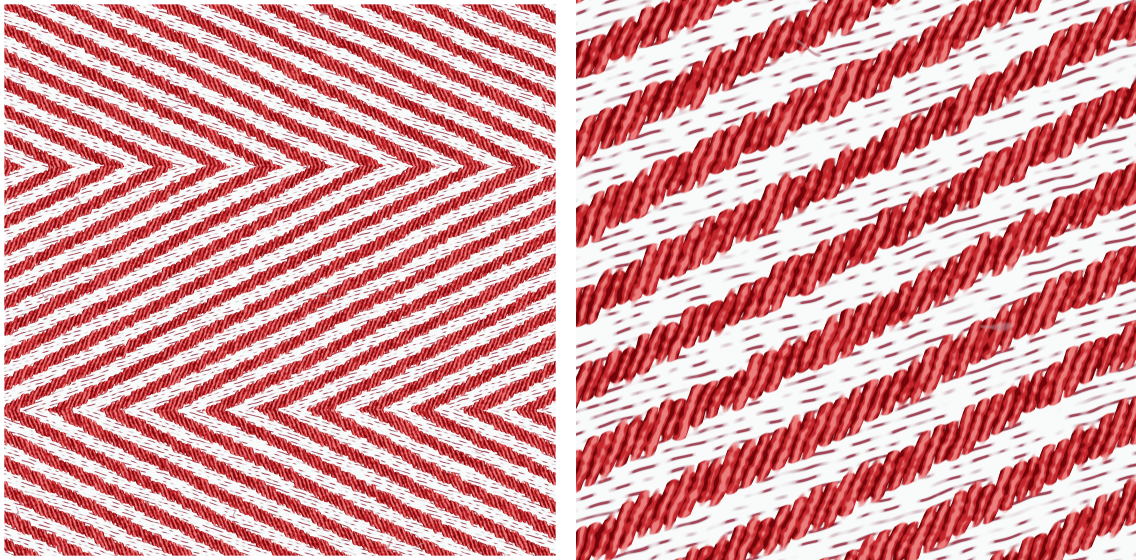
Left: the whole. Right: its middle third, enlarged.
Reproduce this texture procedurally as a WebGL 2 fragment shader.

```glsl
#version 300 es
precision highp float;
// Woven herringbone cloth: red and white zigzag stripes with visible slanted yarns.

uniform vec2 u_resolution;
out vec4 outColor;

const vec3 WHITE = vec3(0.975, 0.985, 0.985);
const vec3 PALE_GAP = vec3(0.76, 0.61, 0.65);
const vec3 PINK = vec3(0.63, 0.27, 0.34);
const vec3 RED_LIGHT = vec3(0.92, 0.49, 0.49);
const vec3 RED = vec3(0.77, 0.15, 0.17);
const vec3 RED_DARK = vec3(0.45, 0.02, 0.04);

const float FOLD_Y = 0.268;        // height of the tips that point left
const float BAND_HEIGHT = 0.435;   // distance between two folds
const float STRIPE_PITCH = 0.0925; // spacing of stripes along x
const float STRIPE_SLOPE = 0.52;
const float FIRST_TIP_X = 0.106;
const float YARN_PITCH = 0.0072;
const float ROW_PITCH = 0.0066;
const float MARGIN = 0.0075;
const int SAMPLES = 3;

float hash(vec2 p) {
  vec3 q = fract(vec3(p.xyx) * 0.1031);
  q += dot(q, q.yzx + 33.33);
  return fract((q.x + q.y) * q.z);
}

vec2 gradient(vec2 cell) {
  float angle = 6.2832 * hash(cell);
  return vec2(cos(angle), sin(angle));
}

// Gradient noise, roughly -0.7 to 0.7
float noise(vec2 p) {
  vec2 i = floor(p), f = p - i;
  vec2 w = f * f * f * (f * (f * 6.0 - 15.0) + 10.0);
  vec2 e = vec2(0.0, 1.0);
  float low = mix(dot(gradient(i), f), dot(gradient(i + e.yx), f - e.yx), w.x);
  float high = mix(dot(gradient(i + e.xy), f - e.xy), dot(gradient(i + 1.0), f - 1.0), w.x);
  return mix(low, high, w.y);
}

// Mirrors height at every fold, so all bands share one slanted layout
float foldHeight(float y) {
  return abs(mod(y - FOLD_Y + BAND_HEIGHT, 2.0 * BAND_HEIGHT) - BAND_HEIGHT);
}

float stripePhase(vec2 q) {
  return (q.x - q.y / STRIPE_SLOPE - FIRST_TIP_X) / STRIPE_PITCH;
}

// Steep red yarns: dark gaps, rounded bodies, worn highlights
vec3 redYarn(float across, float seed, vec2 p) {
  float fiber = noise(vec2(across * 2.0 + seed * 90.0, p.y * 80.0));
  float grain = noise(p * 230.0);
  float light = 1.0 - 2.0 * abs(across - 0.06) + 0.45 * fiber + 0.5 * grain;
  light += 0.3 * (seed - 0.5);
  vec3 body = mix(RED_DARK, RED, smoothstep(0.1, 0.38, light));
  return mix(body, RED_LIGHT, smoothstep(0.55, 0.92, light));
}

// Flat white yarns: pale creases that come and go along their length
vec3 whiteYarn(vec2 q, float row, float band) {
  float crease = smoothstep(0.25, 0.44, abs(row - floor(row) - 0.5));
  float along = noise(vec2(q.x * 90.0, round(row) * 7.3 + band * 31.0));
  float depth = crease * smoothstep(-0.22, 0.25, along);
  vec3 color = mix(WHITE, PALE_GAP, depth);
  return mix(color, PINK, smoothstep(0.6, 1.0, depth));
}

// Sparse short wisps of loose lint
float lint(vec2 p) {
  vec2 grid = p * 18.0;
  vec2 cell = floor(grid);
  float angle = 6.2832 * hash(cell + 9.0);
  vec2 d = grid - cell - 0.5 + 0.2 * noise(grid * 3.0);
  vec2 axis = vec2(cos(angle), sin(angle));
  d = vec2(dot(d, axis), dot(d, vec2(-axis.y, axis.x)));
  float wisp = 1.0 - smoothstep(0.01, 0.04, length(vec2(max(abs(d.x) - 0.15, 0.0), d.y)));
  return wisp * step(0.94, hash(cell + 41.0));
}

vec3 fabric(vec2 p) {
  vec2 warped = p + 0.004 * vec2(noise(p * 6.0), noise(p * 7.0 + 40.0));
  warped += 0.0016 * vec2(noise(p * 60.0), noise(p * 60.0 + 90.0));
  float band = floor((warped.y - FOLD_Y) / BAND_HEIGHT);
  vec2 q = vec2(warped.x, foldHeight(warped.y));

  // Step the stripe edge from yarn to yarn
  float lean = 0.38 * q.y;
  float yarn = (q.x - lean) / YARN_PITCH;
  float yarnId = floor(yarn);
  float across = yarn - yarnId - 0.5;
  float phase = stripePhase(vec2((yarnId + 0.5) * YARN_PITCH + lean, q.y));
  float stripeId = round(phase);
  float seed = hash(vec2(yarnId + 200.0, stripeId + 50.0 + 37.0 * band));

  // Rounded yarn ends with uneven lengths, overlapped by white rows
  float row = (q.y - 0.3 * q.x) / ROW_PITCH;
  float halfWidth = 0.254 + 0.1 * (seed - 0.5) - 0.2 * across * across;
  halfWidth += 0.08 * (abs(row - floor(row) - 0.5) - 0.25) + 0.02 * noise(p * 40.0);
  float redMask = 1.0 - smoothstep(-0.02, 0.02, abs(phase - stripeId) - halfWidth);

  vec3 color = mix(whiteYarn(q, row, band), redYarn(across, seed, warped), redMask);
  return mix(color, mix(PINK, PALE_GAP, redMask), 0.5 * lint(p));
}

void main() {
  vec3 sum = vec3(0.0);
  for (int i = 0; i < SAMPLES * SAMPLES; i++) {
    vec2 offset = (vec2(i % SAMPLES, i / SAMPLES) + 0.5) / float(SAMPLES) - 0.5;
    vec2 p = (gl_FragCoord.xy + offset) / u_resolution;
    vec2 inset = min(p, 1.0 - p);
    float inside = step(MARGIN, min(inset.x, inset.y));
    sum += mix(vec3(1.0), fabric(p), inside);
  }
  outColor = vec4(sum / float(SAMPLES * SAMPLES), 1.0);
}
```
